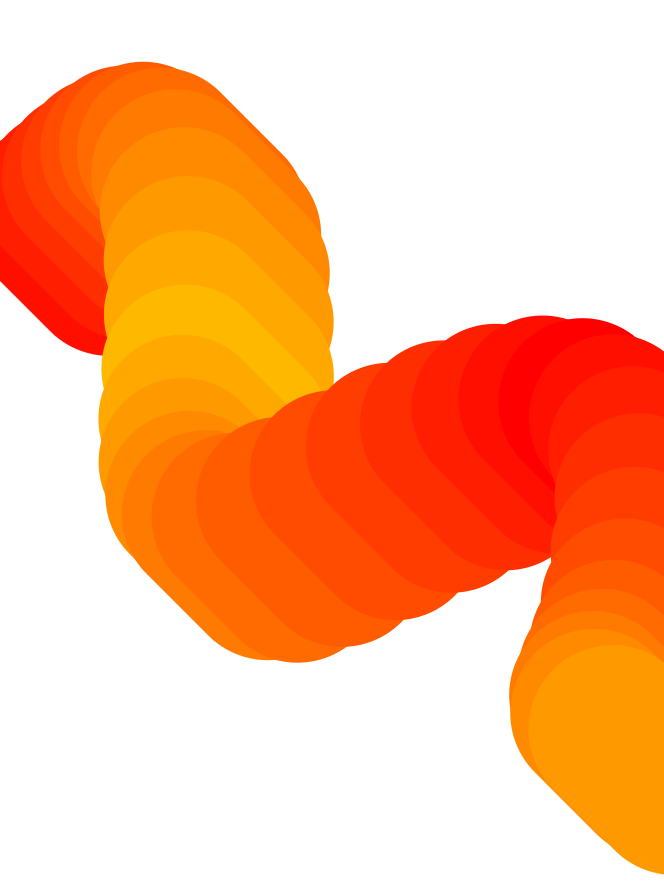
Reproduce this background procedurally as a WebGL 2 fragment shader.

```glsl
#version 300 es
precision highp float;

uniform vec2 u_resolution;
out vec4 outColor;

#define STAMPS 34
#define RADIUS 0.0938
#define STRETCH 0.069
#define HUE_STEP 0.06
#define HUE_HALF_PERIOD 12.0
#define HUE_OFFSET 13.0
#define BACKGROUND vec3(1.0)
#define LEGS 7

// Bends of the ribbon: position and velocity per stamp, in canvas heights
const vec4 BEND[LEGS + 1] = vec4[](
  vec4(0.0534, 0.7656,  0.0208,  0.0169),
  vec4(0.1797, 0.8307,  0.0195, -0.0130),
  vec4(0.2070, 0.5885, -0.0039, -0.0586),
  vec4(0.2630, 0.4232,  0.0417,  0.0078),
  vec4(0.4349, 0.5013,  0.0612,  0.0273),
  vec4(0.7057, 0.4974,  0.0143, -0.0456),
  vec4(0.6849, 0.2813, -0.0117, -0.0371),
  vec4(0.6836, 0.1862,  0.0326, -0.0182));

// Stamp number at which each bend is reached
const float BEND_AT[LEGS + 1] = float[](0.0, 6.0, 11.0, 16.0, 19.0, 25.0, 29.0, 33.0);

// Cubic Hermite curve between two bends
vec2 hermite(vec4 a, vec4 b, float t, float span) {
  float s = 1.0 - t;
  return s * s * ((1.0 + 2.0 * t) * a.xy + t * span * a.zw)
       + t * t * ((1.0 + 2.0 * s) * b.xy - s * span * b.zw);
}

vec2 ribbonPath(float stamp) {
  int leg = 0;
  for (int k = 1; k < LEGS; k++) {
    if (stamp >= BEND_AT[k]) leg = k;
  }
  float span = BEND_AT[leg + 1] - BEND_AT[leg];
  float t = (stamp - BEND_AT[leg]) / span;
  return hermite(BEND[leg], BEND[leg + 1], t, span);
}

// Capsule leaning down to the right from its upper end
float capsule(vec2 p) {
  vec2 axis = vec2(STRETCH, -STRETCH);
  float h = clamp(dot(p, axis) / dot(axis, axis), 0.0, 1.0);
  return length(p - axis * h) - RADIUS;
}

// Triangle wave from red to amber and back
vec3 stampColor(float stamp) {
  float phase = mod(stamp + HUE_OFFSET, 2.0 * HUE_HALF_PERIOD);
  return vec3(1.0, HUE_STEP * abs(phase - HUE_HALF_PERIOD), 0.0);
}

void main() {
  vec2 p = gl_FragCoord.xy / u_resolution.y;
  vec3 color = BACKGROUND;

  // Later stamps lie over earlier ones
  for (int i = 0; i < STAMPS; i++) {
    float stamp = float(i);
    float dist = capsule(p - ribbonPath(stamp));
    float cover = clamp(0.5 - dist * u_resolution.y, 0.0, 1.0);
    color = mix(color, stampColor(stamp), cover);
  }

  outColor = vec4(color, 1.0);
}
```
